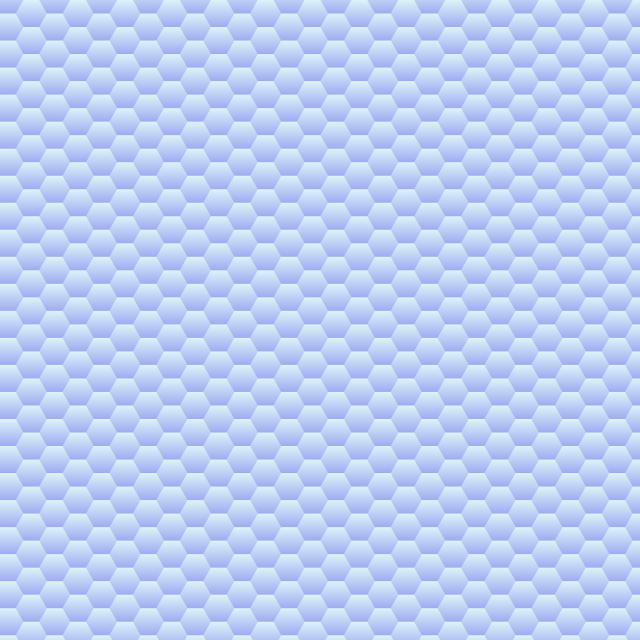
A Shadertoy shader for this pattern:

```glsl
const float SIDE = 12.5 / 512.0;                    // hexagon edge, in canvas heights
const float ROW = 1.73 * SIDE;                      // hexagon height
const float PITCH = 3.0 * SIDE;                     // spacing of same-row hexagons
const float FIRST_X = 2.0 * SIDE;                   // centre of the first aligned column
const vec2 SLANT_NORMAL = vec2(0.866, 0.5);         // normal of the slanted edges
const vec3 TOP_COLOR = vec3(0.862, 0.957, 0.973);
const vec3 BOTTOM_COLOR = vec3(0.624, 0.670, 0.947);

// Sawtooth from 0 to 1 with its jump softened over one pixel
float smoothSaw(float v, float pixelWidth) {
    float s = fract(v + 0.5) - 0.5;
    return s + clamp(0.5 - s / pixelWidth, 0.0, 1.0);
}

// Coverage of the aligned columns; the staggered columns fill the rest
float alignedCoverage(float x, float row, float pixel) {
    float dx = abs(fract((x - FIRST_X) / PITCH + 0.5) - 0.5) * PITCH;
    float dy = abs(fract(row) - 0.5) * ROW;
    float edge = dot(vec2(dx, dy), SLANT_NORMAL) - SIDE * SLANT_NORMAL.x;
    return clamp(0.5 - edge / pixel, 0.0, 1.0);
}

void mainImage(out vec4 fragColor, in vec2 fragCoord) {
    float pixel = 1.0 / iResolution.y;
    vec2 uv = fragCoord * pixel;
    float row = (1.0 - uv.y) / ROW;                 // rows counted from the top

    // Depth below the top edge of each column's hexagon
    float rowPixel = pixel / ROW;
    float aligned = smoothSaw(row, rowPixel);
    float staggered = smoothSaw(row + 0.5, rowPixel);
    float depth = mix(staggered, aligned, alignedCoverage(uv.x, row, pixel));

    fragColor = vec4(mix(TOP_COLOR, BOTTOM_COLOR, depth), 1.0);
}
```
